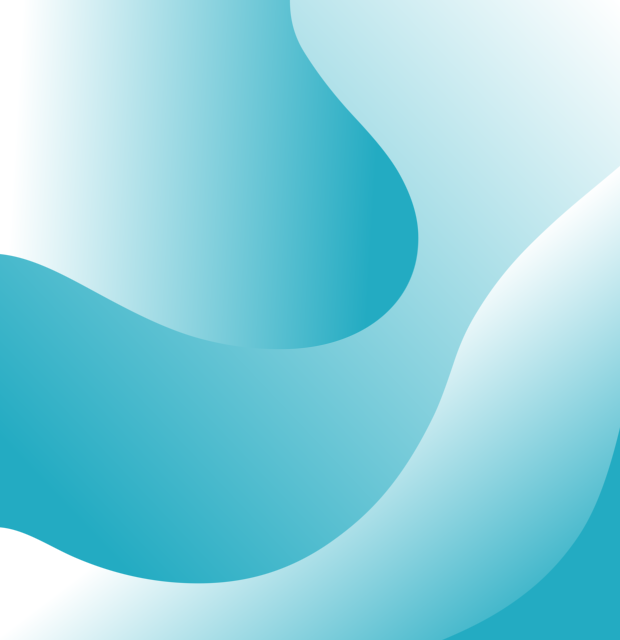
Give the GLSL for this background, as a WebGL 1 fragment shader.

```glsl
precision highp float;
// Overlapping fluid waves with soft teal-to-white gradients.
uniform vec2 u_resolution;

const float ASPECT = 0.96875;
const vec3 TEAL = vec3(0.137, 0.671, 0.761);
const vec3 WHITE = vec3(1.0);

// Linear blend factor from point a to point b.
float ramp(vec2 p, vec2 a, vec2 b) {
    vec2 axis = b - a;
    return clamp(dot(p - a, axis) / dot(axis, axis), 0.0, 1.0);
}

// Cubic span between knots (position, height, slope); replaces the previous
// (height, slope) from the first knot onward.
vec2 span(vec2 previous, float x, vec3 a, vec3 b) {
    if (x < a.x) return previous;
    float width = b.x - a.x;
    float t = (x - a.x) / width;
    float rise = b.y - a.y;
    float m0 = a.z * width;
    float m1 = b.z * width;
    float c2 = 3.0 * rise - 2.0 * m0 - m1;
    float c3 = m0 + m1 - 2.0 * rise;
    float height = a.y + t * (m0 + t * (c2 + t * c3));
    float slope = (m0 + t * (2.0 * c2 + 3.0 * c3 * t)) / width;
    return vec2(height, slope);
}

// Approximate signed distance above a curve given as (height, slope).
float above(float y, vec2 curve) {
    return (y - curve.x) / sqrt(1.0 + curve.y * curve.y);
}

// Positive inside a rounded superellipse.
float insideRound(vec2 p, vec2 center, vec2 radius, float power) {
    vec2 q = pow(max(abs(p - center) / radius, 0.0001), vec2(power));
    return (1.0 - pow(q.x + q.y, 1.0 / power)) * 0.5 * (radius.x + radius.y);
}

// Long wave under the middle band.
vec2 middleWave(float x) {
    vec2 c = span(vec2(0.176, 0.0), x, vec3(0.0, 0.176, -0.08), vec3(0.117, 0.129, -0.43));
    c = span(c, x, vec3(0.117, 0.129, -0.43), vec3(0.310, 0.0885, 0.0));
    c = span(c, x, vec3(0.310, 0.0885, 0.0), vec3(0.521, 0.156, 0.72));
    c = span(c, x, vec3(0.521, 0.156, 0.72), vec3(0.677, 0.349, 2.05));
    c = span(c, x, vec3(0.677, 0.349, 2.05), vec3(0.7096, 0.435, 3.0));
    c = span(c, x, vec3(0.7096, 0.435, 3.0), vec3(0.7487, 0.518, 1.6));
    c = span(c, x, vec3(0.7487, 0.518, 1.6), vec3(0.859, 0.647, 0.93));
    return span(c, x, vec3(0.859, 0.647, 0.93), vec3(0.969, 0.741, 0.86));
}

// Rising edge of the solid corner.
vec2 cornerWave(float x) {
    vec2 c = span(vec2(-1.0, 0.0), x, vec3(0.6, -0.04, 0.4), vec3(0.691, 0.0, 0.42));
    c = span(c, x, vec3(0.691, 0.0, 0.42), vec3(0.807, 0.0625, 0.72));
    c = span(c, x, vec3(0.807, 0.0625, 0.72), vec3(0.898, 0.1536, 1.4));
    return span(c, x, vec3(0.898, 0.1536, 1.4), vec3(0.969, 0.333, 4.2));
}

// Underside of the upper blob, as height along x.
vec2 blobUnderside(float x) {
    vec2 c = span(vec2(0.603, 0.0), x, vec3(0.0, 0.603, -0.1), vec3(0.156, 0.540, -0.54));
    c = span(c, x, vec3(0.156, 0.540, -0.54), vec3(0.3125, 0.471, -0.27));
    return span(c, x, vec3(0.3125, 0.471, -0.27), vec3(0.436, 0.4544, 0.0));
}

// Right side of the upper blob, as x along height.
vec2 blobSide(float y) {
    vec2 c = span(vec2(0.6536, 0.0), y, vec3(0.629, 0.6536, 0.0), vec3(0.7266, 0.625, -0.55));
    c = span(c, y, vec3(0.7266, 0.625, -0.55), vec3(0.818, 0.553, -0.93));
    c = span(c, y, vec3(0.818, 0.553, -0.93), vec3(0.919, 0.475, -0.62));
    return span(c, y, vec3(0.919, 0.475, -0.62), vec3(1.0, 0.453, 0.0));
}

// Positive inside the upper blob: side, underside, then rounded corner.
float insideBlob(vec2 p) {
    vec2 center = vec2(0.436, 0.629);
    if (p.y > center.y) return -above(p.x, blobSide(p.y));
    if (p.x < center.x) return above(p.y, blobUnderside(p.x));
    return insideRound(p, center, vec2(0.2176, 0.1746), 2.15);
}

void main() {
    vec2 p = gl_FragCoord.xy / u_resolution * vec2(ASPECT, 1.0);
    float soft = 0.8 / u_resolution.y;

    // Gradients of the three large shapes
    vec3 lower = mix(WHITE, TEAL, ramp(p, vec2(0.143, 0.115), vec2(0.458, -0.300)));
    vec3 middle = mix(TEAL, WHITE, ramp(p, vec2(0.117, 0.193), vec2(0.969, 1.0)));
    vec3 blob = mix(WHITE, TEAL, ramp(p, vec2(0.036, 1.0), vec2(0.601, 0.966)));

    // Layers from back to front
    vec3 color = mix(lower, TEAL, smoothstep(-soft, soft, -above(p.y, cornerWave(p.x))));
    color = mix(color, middle, smoothstep(-soft, soft, above(p.y, middleWave(p.x))));
    color = mix(color, blob, smoothstep(-soft, soft, insideBlob(p)));
    gl_FragColor = vec4(color, 1.0);
}
```
